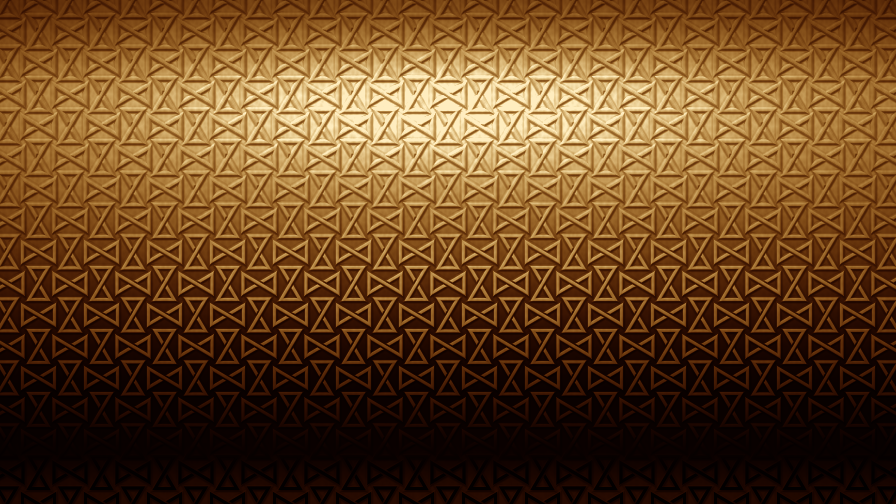
Reproduce this pattern procedurally as a Shadertoy shader.

```glsl
// Hourglass strokes: two capped wedges, one diagonal passing over the other
float hourglass(vec2 p) {
    const float h = 0.56, s = 0.052;
    vec2 n = normalize(vec2(h, -0.33));
    vec2 q = abs(p);
    float over = abs(dot(p, n));
    float under = abs(dot(p, vec2(n.x, -n.y)));
    float broken = max(under - s, s + 0.045 - over);
    float cap = max(abs(q.y - h + s) - s, dot(q, n) - s);
    return max(min(min(over - s, broken), cap), q.y - h);
}

// Checkerboard of upright and quarter-turned hourglasses
float lattice(vec2 p) {
    vec2 cell = floor(p + 0.5);
    float d = 1.0;
    for (int j = -1; j <= 1; j++)
    for (int i = -1; i <= 1; i++) {
        vec2 id = cell + vec2(i, j);
        vec2 local = p - id;
        if (mod(id.x + id.y, 2.0) > 0.5) local = vec2(local.y, -local.x);
        d = min(d, hourglass(local));
    }
    return d;
}

vec2 hash2(vec2 p) {
    return fract(sin(vec2(dot(p, vec2(127.1, 311.7)), dot(p, vec2(269.5, 183.3)))) * 43758.5);
}

float cellular(vec2 p) {
    vec2 id = floor(p);
    float nearest = 2.0;
    for (int j = -1; j <= 1; j++)
    for (int i = -1; i <= 1; i++) {
        vec2 site = id + vec2(i, j);
        nearest = min(nearest, length(site + hash2(site) - p));
    }
    return nearest;
}

// Brightness to bronze: green and blue fall away faster in the dark
vec3 bronze(float v) {
    v = clamp(v, 0.0, 1.0);
    return vec3(v, 0.93 * pow(v, 1.65), 0.75 * v * v * v);
}

void mainImage(out vec4 fragColor, in vec2 fragCoord) {
    vec2 uv = fragCoord / iResolution.xy;
    vec2 p = (fragCoord - 0.5 * iResolution.xy) / iResolution.y * 16.0;
    float px = 16.0 / iResolution.y;

    float d = lattice(p);
    float slope = (lattice(p + vec2(-0.02, 0.05)) - d) / 0.054;
    float stroke = smoothstep(0.6 * px, -0.6 * px, d);

    // Reflections on the ground and on the raised strokes
    float topFall = smoothstep(0.8, 1.03, uv.y);
    float ground = 0.04 + 0.87 * smoothstep(0.2, 0.8, uv.y) - 0.45 * topFall
                 + 0.12 * smoothstep(0.12, 0.0, uv.y);
    float raised = 0.01 + 0.7 * smoothstep(0.05, 0.5, uv.y)
                 + 0.1 * smoothstep(0.5, 0.8, uv.y) - 0.38 * topFall;

    // Central glow and darker sides
    vec2 glow = (uv - vec2(0.5, 0.78)) / vec2(0.24, 0.11);
    float side = 2.0 * uv.x - 1.0;
    float light = 1.0 - 0.28 * side * side;
    float tone = mix(ground, raised, stroke) * light + 0.16 * exp(-dot(glow, glow));

    // Bevel lit from above, with a soft groove around each stroke
    float rim = smoothstep(0.08, 0.0, abs(d));
    float groove = smoothstep(0.07, 0.0, abs(d - 0.035));
    tone *= 1.0 + 0.2 * rim * slope - groove * (0.2 - 0.14 * slope);
    tone *= 1.0 + 0.09 * (cellular(p * vec2(7.0, 5.0)) - 0.45);

    fragColor = vec4(bronze(tone), 1.0);
}
```
